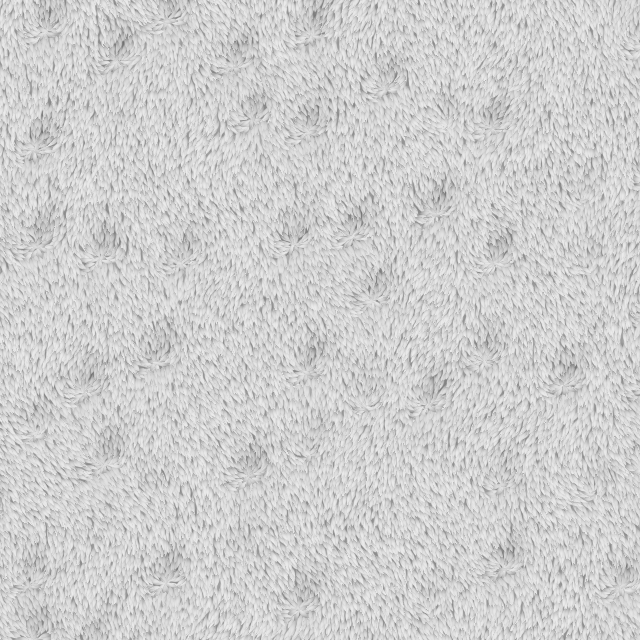
A WebGL 1 fragment shader for this texture:

```glsl
precision highp float;
// Pale, tufted fur made of thousands of short tapered strands. Strands sit on a
// jittered grid and overlap by height; a coarser grid of tufts bends them into
// fans, with a shaded hollow above each fan and a smooth lit cap below it.
#define STRAND_CELL 0.006
#define STRAND_HALF_LENGTH 0.0112
#define STRAND_HALF_WIDTH 0.0029
#define TUFT_CELL vec2(0.105, 0.165)
#define FAN_RADIUS 0.034
#define LEAN_SCALE 9.0
#define GAP_TONE 0.58
#define ROOT_TONE 0.69
#define TIP_TONE 0.885
#define HOLLOW_SHADE 0.17
#define CAP_TONE 0.85

uniform vec2 u_resolution;

float hash(vec2 p) {
  vec3 q = fract(vec3(p.xyx) * 0.1031);
  q += dot(q, q.yzx + 33.33);
  return fract((q.x + q.y) * q.z);
}

vec2 hash2(vec2 p) {
  return vec2(hash(p + 17.3), hash(p + 91.7));
}

float noise(vec2 p) {
  vec2 i = floor(p);
  vec2 f = fract(p);
  f = f * f * (3.0 - 2.0 * f);
  float low = mix(hash(i), hash(i + vec2(1.0, 0.0)), f.x);
  float high = mix(hash(i + vec2(0.0, 1.0)), hash(i + 1.0), f.x);
  return mix(low, high, f.y);
}

// Strand direction in xy, hollow shading in z, cap lighting in w.
vec4 furField(vec2 p) {
  float lean = 0.1 + 1.3 * (noise(p * LEAN_SCALE + 40.0) - 0.5);
  vec2 direction = vec2(sin(lean), -cos(lean));
  float hollow = 0.0;
  float cap = 0.0;
  float baseColumn = floor(p.x / TUFT_CELL.x);
  for (int i = -1; i <= 1; i++) {
    float column = baseColumn + float(i);
    float shift = hash(vec2(column + 50.0, 7.0));
    float baseRow = floor(p.y / TUFT_CELL.y - shift);
    for (int j = -1; j <= 1; j++) {
      vec2 id = vec2(column, baseRow + float(j));
      vec2 jitter = hash2(id + 200.0) * 0.6 + 0.2;
      vec2 center = (id + jitter + vec2(0.0, shift)) * TUFT_CELL;
      float strength = smoothstep(0.05, 0.55, hash(id + 320.0));
      vec2 q = p - center;
      // The seam rises to the right and cuts the fan from the cap.
      float seam = q.y + 0.012 - 0.42 * q.x;
      float fan = strength * exp(-dot(q, q) / (FAN_RADIUS * FAN_RADIUS));
      fan *= step(0.0, seam);
      direction = mix(direction, -q / (length(q) + 0.002), min(fan * 1.3, 1.0));
      vec2 h = q - vec2(0.008, 0.03);
      h.x -= 0.3 * h.y;
      h /= vec2(0.021, 0.03);
      hollow += strength * exp(-dot(h, h));
      float across = q.x / 0.04;
      float lit = exp(min(seam, 0.0) / 0.03) * exp(-across * across);
      cap = max(cap, strength * lit * step(seam, 0.0));
    }
  }
  return vec4(normalize(direction + vec2(0.0, -0.001)), min(hollow, 1.0), cap);
}

void main() {
  float unit = min(u_resolution.x, u_resolution.y);
  vec2 p = gl_FragCoord.xy / unit;
  float edge = 0.75 / unit;

  // Shaded underlayer seen between strands.
  vec4 ground = furField(p);
  float tone = GAP_TONE + 0.1 * (noise(p * 150.0) - 0.5);
  tone = mix(tone - 0.11 * ground.z, 0.77, ground.w * 0.7);
  float top = -1.0;

  // Overlapping strands; the highest one at this point stays visible.
  vec2 cell = floor(p / STRAND_CELL);
  for (int y = -2; y <= 2; y++) {
    for (int x = -2; x <= 2; x++) {
      vec2 id = cell + vec2(float(x), float(y));
      vec2 center = (id + hash2(id)) * STRAND_CELL;
      vec2 q = p - center;
      if (dot(q, q) < STRAND_HALF_LENGTH * STRAND_HALF_LENGTH) {
        vec2 chance = hash2(id + 411.0);
        vec4 field = furField(center);
        float twist = (hash(id + 733.0) - 0.5) * 0.55;
        vec2 axis = field.xy * cos(twist) + vec2(-field.y, field.x) * sin(twist);
        float halfLength = STRAND_HALF_LENGTH * mix(0.72, 1.0, chance.x);
        float along = dot(q, axis) / halfLength;
        float side = dot(q, vec2(-axis.y, axis.x));
        float t = clamp(along * 0.5 + 0.5, 0.0, 1.0);
        float width = STRAND_HALF_WIDTH * mix(0.8, 1.1, chance.y);
        width *= (1.0 - along * along) * (0.85 + 0.3 * t);
        float cover = 1.0 - smoothstep(-edge, edge, abs(side) - width);
        float height = chance.y + 0.6 * t;
        if (height > top && cover > 0.0) {
          float shade = mix(ROOT_TONE, TIP_TONE, smoothstep(0.0, 0.7, t));
          float rim = clamp(side / max(width, 0.0005), -1.0, 1.0);
          shade += (chance.x - 0.5) * 0.07 - 0.05 * rim * rim - 0.025 * rim;
          shade -= HOLLOW_SHADE * field.z * (1.0 - 0.65 * t);
          shade = mix(shade, CAP_TONE, field.w * 0.6);
          tone = mix(tone, shade, cover);
          top = mix(top, height, cover);
        }
      }
    }
  }
  gl_FragColor = vec4(vec3(tone), 1.0);
}
```
